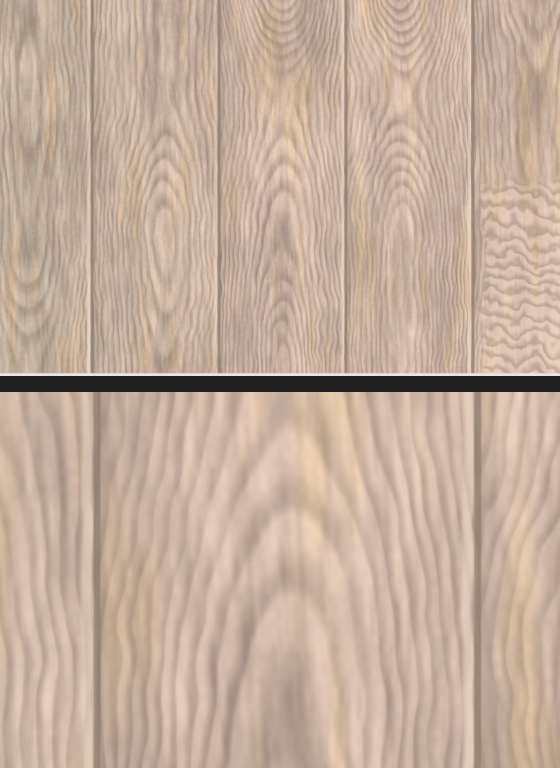
Top: the whole. Bottom: its middle third, enlarged.
Give the GLSL for this texture, as a Shadertoy shader.

```glsl
const float PLANK_WIDTH = 0.2266;
const float FIRST_SEAM = 0.1645;
const float STRIP_HEIGHT = 0.005;
const vec3 WOOD_DARK = vec3(0.63, 0.56, 0.51);
const vec3 WOOD_PALE = vec3(0.93, 0.84, 0.77);
const vec3 WARM_TINT = vec3(1.03, 1.0, 0.93);
const vec3 PINK_TINT = vec3(1.01, 0.99, 0.99);
const vec3 GREY_TINT = vec3(0.98, 1.0, 0.98);
const vec3 SEAM_COLOR = vec3(0.56, 0.49, 0.44);
const vec3 EDGE_LIGHT = vec3(0.95, 0.87, 0.80);
const vec3 STRIP_COLOR = vec3(0.91, 0.89, 0.92);

float hash(vec2 p) {
    vec3 q = fract(p.xyx * vec3(0.1031, 0.1030, 0.0973));
    q += dot(q, q.yzx + 33.33);
    return fract((q.x + q.y) * q.z);
}

float noise(vec2 p) {
    vec2 cell = floor(p), f = fract(p);
    f = f * f * (3.0 - 2.0 * f);
    float low = mix(hash(cell), hash(cell + vec2(1, 0)), f.x);
    float high = mix(hash(cell + vec2(0, 1)), hash(cell + vec2(1, 1)), f.x);
    return mix(low, high, f.y);
}

float fbm(vec2 p) {
    float sum = 0.0, amplitude = 0.5;
    for (int i = 0; i < 3; i++) {
        sum += amplitude * noise(p);
        p = p * 2.03 + 17.3;
        amplitude *= 0.5;
    }
    return sum / 0.875;
}

// Long growth rings: dense at the plank sides, arched near its heart
float ringPhase(vec2 p, float seed) {
    float heart = 0.52 + 0.22 * (hash(vec2(seed, 4.0)) - 0.5);
    float wander = 0.10 * (fbm(vec2(p.x * 3.0, p.y * 7.0 + seed * 9.0)) - 0.5);
    wander += 0.02 * (noise(vec2(p.x * 14.0, p.y * 45.0 + seed)) - 0.5);
    float bow = 0.05 + 0.40 * noise(vec2(seed * 5.7, p.y * 4.0));
    return 30.0 * length(vec2(p.x - heart + wander, bow));
}

// Ridge that rises slowly and falls into a narrow groove
float ridge(float phase) {
    float f = fract(phase);
    return smoothstep(0.0, 0.55, f) * (1.0 - smoothstep(0.75, 1.0, f));
}

// Fine fibres and short pores running along the plank
float fibres(vec2 p, float seed) {
    float slant = p.x + 0.03 * p.y + 0.012 * noise(p * vec2(12.0, 9.0) + seed);
    float fine = noise(vec2(slant * 260.0, p.y * 38.0 + seed * 7.0));
    float coarse = noise(vec2(slant * 110.0, p.y * 14.0 + seed * 3.0));
    return 0.55 * fine + 0.45 * coarse;
}

// Worn area at the lower right with ragged borders
float wornMask(vec2 p) {
    vec2 ragged = p + 0.035 * (vec2(fbm(p * 35.0), fbm(p * 35.0 + 8.0)) - 0.5);
    return smoothstep(0.857, 0.873, ragged.x) * (1.0 - smoothstep(0.325, 0.36, ragged.y));
}

// Rippled bands across the worn area
float ripples(vec2 p) {
    float bend = 2.6 * fbm(vec2(p.x * 24.0, p.y * 9.0)) + 0.5 * noise(p * 90.0);
    return ridge(p.y * 42.0 + p.x * 9.0 + bend);
}

vec3 woodColor(vec2 p, vec2 plank, float seed) {
    float phase = ringPhase(plank, seed);
    float clarity = 1.0 - smoothstep(0.4, 0.9, fwidth(phase));
    float broken = 0.35 + 0.9 * noise(vec2(plank.x * 9.0, p.y * 11.0 + seed * 5.0));
    float rings = (ridge(phase) - 0.52) * clarity * broken;
    float broad = fbm(vec2(p.x * 22.0, p.y * 5.0 + seed)) - 0.5;
    float fibre = fibres(p, seed) - 0.5;
    float speckle = noise(p * vec2(300.0, 200.0)) - 0.5;

    float tone = 0.47 + 0.36 * rings + 0.55 * fibre + 0.50 * broad + 0.10 * speckle;
    tone -= 0.13 * (1.0 - smoothstep(0.05, 0.25, p.x));
    float wornTone = 0.58 + 0.42 * (ripples(p) - 0.5) + 0.28 * fibre + 0.40 * broad;
    tone = mix(tone, wornTone, wornMask(p));

    float warmth = smoothstep(0.5, 0.8, fbm(vec2(p.x * 45.0, p.y * 6.0 + 31.0)));
    vec3 tint = mix(GREY_TINT, PINK_TINT, smoothstep(0.0, 0.45, p.x));
    return mix(WOOD_DARK, WOOD_PALE, clamp(tone, 0.0, 1.15)) * mix(tint, WARM_TINT, warmth);
}

// Dark joint, soft shadow on its right, chipped bright edge on its left
vec3 addSeam(vec3 color, float offset, float y, float seamId, float pixel) {
    float edgeWear = noise(vec2(seamId * 7.3, y * 7.0)) * (0.5 + 0.5 * hash(vec2(seamId, 2.0)));
    float x = offset + 0.0015 * (noise(vec2(y * 60.0, seamId)) - 0.5);
    float edge = smoothstep(-0.011, -0.007, x) * (1.0 - smoothstep(-0.004, -0.002, x));
    color = mix(color, EDGE_LIGHT, edge * (0.25 + 0.75 * edgeWear));
    color *= 1.0 - 0.12 * smoothstep(-0.001, 0.001, x) * exp(-max(x, 0.0) / 0.006);
    float joint = 1.0 - smoothstep(0.0012, 0.0022 + pixel, abs(offset));
    return mix(color, SEAM_COLOR, 0.75 * joint);
}

void mainImage(out vec4 fragColor, in vec2 fragCoord) {
    float pixel = 1.0 / iResolution.x;
    vec2 p = fragCoord * pixel;
    float along = (p.x - FIRST_SEAM) / PLANK_WIDTH;
    float plankId = floor(along) + 2.0;
    vec3 color = woodColor(p, vec2(fract(along), p.y), plankId);

    float nearest = floor(along + 0.5);
    float offset = (along - nearest) * PLANK_WIDTH;
    color = addSeam(color, offset, p.y, nearest + 3.0, pixel);

    float strip = 1.0 - smoothstep(-pixel, pixel, p.y - STRIP_HEIGHT);
    fragColor = vec4(mix(color, STRIP_COLOR, strip), 1.0);
}
```
